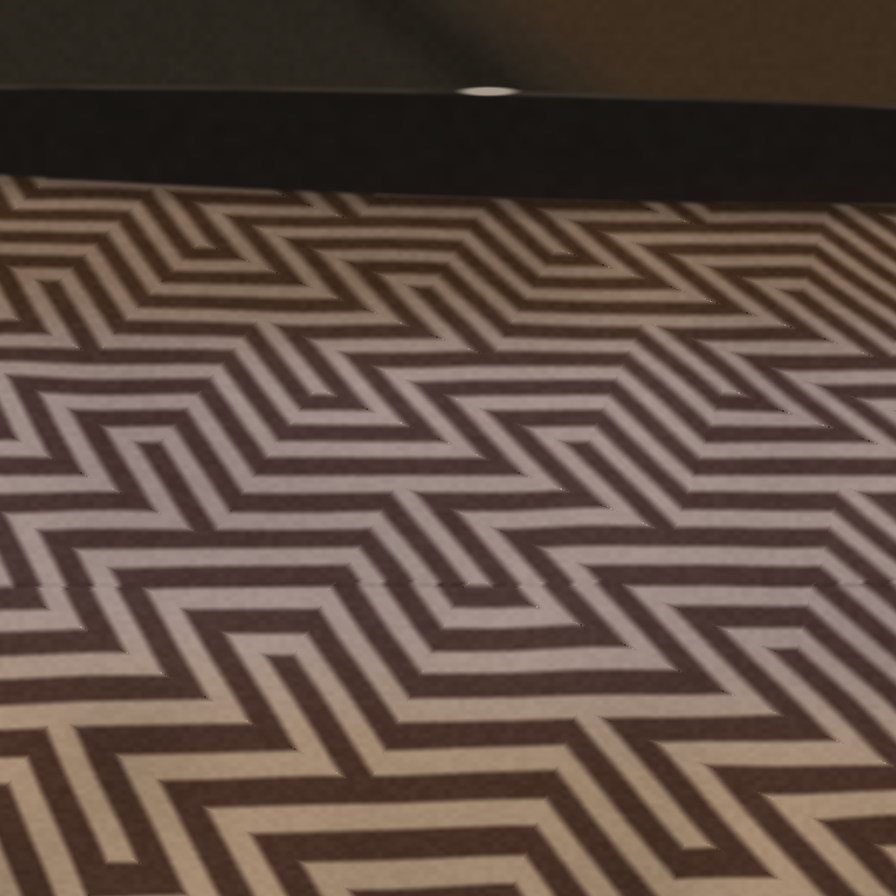
A Shadertoy shader for this pattern:

```glsl
// Floor projection and lattice
const float HORIZON = 1.833;
const vec2 LATTICE_ORIGIN = vec2(0.4005, 0.6152);
const vec2 LATTICE_SIZE = vec2(0.36, 0.1137);
const float LATTICE_SHEAR = 0.078;

// Key pattern: bars per repeat, level lines per row, height of each step
const float BARS = 18.0;
const float LEVELS = 6.0;
const float STEP_HEIGHT = 4.9;
const float LIGHT_BIAS = -0.02;
const float EDGE_BLUR = 0.0045;

// Wear
const float WOBBLE = 0.006;
const float SEAM_Y = 0.347;
const float SEAM_SHIFT = 0.005;
const float GRAIN = 0.035;

// Colours
const vec3 YARN_NEAR = vec3(0.62, 0.525, 0.43);
const vec3 YARN_MID = vec3(0.61, 0.54, 0.52);
const vec3 YARN_FAR = vec3(0.52, 0.43, 0.36);
const vec3 GROUND_NEAR = vec3(0.27, 0.185, 0.145);
const vec3 GROUND_MID = vec3(0.28, 0.205, 0.19);
const vec3 GROUND_FAR = vec3(0.25, 0.17, 0.115);
const vec3 BOARD = vec3(0.095, 0.085, 0.075);
const vec3 BOARD_EDGE = vec3(0.23, 0.20, 0.17);
const vec3 WALL_SHADE = vec3(0.165, 0.145, 0.115);
const vec3 WALL_WARM = vec3(0.24, 0.18, 0.125);
const vec3 GLINT = vec3(0.65, 0.60, 0.54);

float hash(vec2 cell) {
    vec3 p = fract(vec3(cell.xyx) * 0.1031);
    p += dot(p, p.yzx + 33.33);
    return fract((p.x + p.y) * p.z);
}

float noise(vec2 p) {
    vec2 cell = floor(p);
    vec2 f = fract(p);
    f = f * f * (3.0 - 2.0 * f);
    float low = mix(hash(cell), hash(cell + vec2(1.0, 0.0)), f.x);
    float high = mix(hash(cell + vec2(0.0, 1.0)), hash(cell + vec2(1.0)), f.x);
    return mix(low, high, f.y);
}

// Canvas position to lattice units, one repeat per unit
vec2 floorLattice(vec2 uv) {
    float tilt = 0.03 - 0.065 * uv.y;
    uv.y -= (uv.x - 0.4) * tilt;
    uv.y += WOBBLE * (noise(uv * vec2(9.0, 14.0)) - 0.5);
    uv.x += SEAM_SHIFT * (1.0 - smoothstep(-0.003, 0.003, uv.y - SEAM_Y));
    float depth = 1.0 / max(HORIZON - uv.y, 0.1);
    vec2 ground = vec2(uv.x * depth, depth) - LATTICE_ORIGIN;
    float row = ground.y / LATTICE_SIZE.y;
    return vec2((ground.x + LATTICE_SHEAR * row) / LATTICE_SIZE.x, row);
}

// Nested stepped bands: positive on light yarn, negative on dark
float keyPattern(vec2 cell) {
    float bar = abs(cell.x - round(cell.x)) * BARS;
    float period = LEVELS + STEP_HEIGHT;
    float level = mod(-cell.y * period - bar, period);
    float band = bar + max(level - STEP_HEIGHT, 0.0);
    return abs(mod(band, 2.0) - 1.0) - 0.5 + LIGHT_BIAS;
}

vec3 carpet(vec2 uv) {
    float d = keyPattern(floorLattice(uv));
    float blur = clamp(fwidth(d) * max(EDGE_BLUR * iResolution.y, 0.7), 0.02, 0.4);
    float yarn = smoothstep(-blur, blur, d);

    // Light shifts from warm near to mauve to brown far
    float mid = smoothstep(0.12, 0.34, uv.y + 0.06 * (uv.x - 0.4));
    float far = smoothstep(0.55, 0.70, uv.y);
    vec3 light = mix(mix(YARN_NEAR, YARN_MID, mid), YARN_FAR, far);
    vec3 dark = mix(mix(GROUND_NEAR, GROUND_MID, mid), GROUND_FAR, far);
    vec3 color = mix(dark, light, yarn);

    // Soiling, seam and woven grain
    color *= 0.94 + 0.12 * noise(uv * 7.0);
    float seam = 1.0 - smoothstep(0.0, 0.005, abs(uv.y - SEAM_Y));
    color *= 1.0 - 0.12 * seam * noise(vec2(uv.x * 14.0, 3.0));
    color += GRAIN * (noise(uv * vec2(130.0, 190.0)) - 0.5);
    return color;
}

vec3 wall(vec2 uv) {
    float diagonal = uv.x - 0.46 - 1.25 * (1.0 - uv.y);
    vec3 color = mix(WALL_SHADE, WALL_WARM, smoothstep(-0.02, 0.16, diagonal));
    color *= 1.0 - 0.2 * smoothstep(0.08, 0.0, abs(diagonal + 0.03));
    return color + 0.015 * (noise(uv * 120.0) - 0.5);
}

void mainImage(out vec4 fragColor, in vec2 fragCoord) {
    vec2 uv = fragCoord / iResolution.xy;
    float boardFoot = 0.772 + 0.033 * (1.0 - uv.x) * (1.0 - uv.x);
    float boardTop = 0.903 - 0.022 * uv.x * uv.x;

    // Floor with contact shadow
    vec3 color = carpet(uv);
    color *= mix(0.7, 1.0, smoothstep(0.0, 0.035, boardFoot - uv.y));

    // Skirting board, its lit upper edge and the wall
    vec3 board = BOARD + 0.012 * (noise(uv * 70.0) - 0.5);
    board.r += 0.02 * uv.x * smoothstep(0.06, 0.0, uv.y - boardFoot);
    color = mix(color, board, smoothstep(-0.004, 0.004, uv.y - boardFoot));
    color = mix(color, wall(uv), smoothstep(-0.004, 0.004, uv.y - boardTop));
    float rim = 1.0 - smoothstep(0.0, 0.006, abs(uv.y - boardTop));
    color = mix(color, BOARD_EDGE, rim * (0.3 + 0.6 * noise(vec2(uv.x * 18.0, 1.0))));
    float glint = 1.0 - smoothstep(0.5, 1.1, length((uv - vec2(0.545, 0.898)) / vec2(0.038, 0.006)));
    color = mix(color, GLINT, glint);

    fragColor = vec4(clamp(color, 0.0, 1.0), 1.0);
}
```
